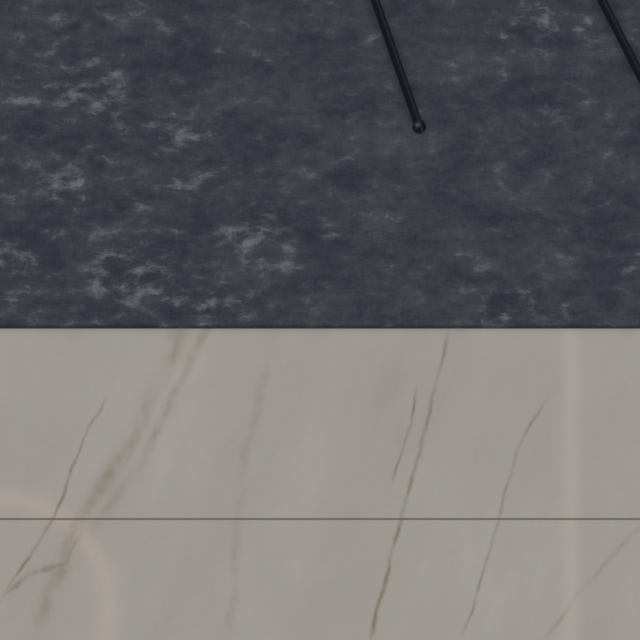
A Shadertoy shader for this texture:

```glsl
const float RUG_EDGE = 0.487;
const float GROUT_Y = 0.189;
const float LEG_RADIUS = 0.0068;
const vec3 RUG_DARK = vec3(0.195, 0.208, 0.243);
const vec3 RUG_MID = vec3(0.290, 0.302, 0.318);
const vec3 RUG_WORN = vec3(0.45, 0.46, 0.47);
const vec3 STONE_DARK = vec3(0.592, 0.573, 0.550);
const vec3 STONE_LIGHT = vec3(0.636, 0.618, 0.595);
const vec3 VEIN_COLOR = vec3(0.42, 0.38, 0.30);
const vec3 GROUT_COLOR = vec3(0.36, 0.35, 0.31);
const vec3 LEG_COLOR = vec3(0.085, 0.095, 0.115);

// Centre and radius of worn areas in the pile
const int WORN_COUNT = 12;
const vec3 WORN[WORN_COUNT] = vec3[](
    vec3(0.86, 0.82, 0.024), vec3(0.02, 0.59, 0.036), vec3(0.14, 0.85, 0.050),
    vec3(0.28, 0.79, 0.040), vec3(0.29, 0.71, 0.024), vec3(0.83, 0.96, 0.055),
    vec3(0.40, 0.63, 0.060), vec3(0.10, 0.71, 0.030), vec3(0.22, 0.57, 0.070),
    vec3(0.81, 0.51, 0.055), vec3(0.33, 0.52, 0.040), vec3(0.99, 0.58, 0.035));

vec2 hashGradient(vec2 cell) {
    vec3 q = fract(vec3(cell.xyx) * vec3(0.1031, 0.1030, 0.0973));
    q += dot(q, q.yzx + 33.33);
    return fract((q.xx + q.yz) * q.zy) * 2.0 - 1.0;
}

float gradientNoise(vec2 p) {
    vec2 i = floor(p), f = p - i, e = vec2(1.0, 0.0);
    vec2 u = f * f * f * (f * (f * 6.0 - 15.0) + 10.0);
    float low = mix(dot(hashGradient(i), f), dot(hashGradient(i + e), f - e), u.x);
    float high = mix(dot(hashGradient(i + e.yx), f - e.yx), dot(hashGradient(i + 1.0), f - 1.0), u.x);
    return mix(low, high, u.y);
}

float fbm(vec2 p) {
    float sum = 0.0, amp = 0.6;
    for (int i = 0; i < 5; i++) {
        sum += amp * gradientNoise(p);
        p = p * 2.03 + vec2(17.3, 9.1);
        amp *= 0.58;
    }
    return sum;
}

float segment(vec2 p, vec2 a, vec2 b) {
    vec2 d = b - a;
    return length(p - a - d * clamp(dot(p - a, d) / dot(d, d), 0.0, 1.0));
}

// Soft stroke through four descending points, fading at both ends
float vein(vec2 p, vec2 a, vec2 b, vec2 c, vec2 d, float width) {
    float dist = min(segment(p, a, b), min(segment(p, b, c), segment(p, c, d)));
    float ends = smoothstep(0.0, 0.05, a.y + 0.01 - p.y) * smoothstep(0.0, 0.03, p.y - d.y + 0.01);
    return ends * exp(-dist * dist / (width * width));
}

vec3 rug(vec2 p) {
    vec2 w = p + 0.012 * vec2(fbm(p * 18.0), fbm(p * 18.0 + 50.0));
    float cloud = fbm(w * vec2(9.0, 16.0));
    float fine = fbm(w * vec2(30.0, 54.0) + 40.0);
    float weave = gradientNoise(p * vec2(230.0, 75.0)) + gradientNoise(p * vec2(80.0, 250.0));
    vec3 col = mix(RUG_DARK, RUG_MID, clamp(0.40 + cloud * 0.95 + fine * 0.85, 0.0, 1.0));
    float worn = 0.0;
    for (int i = 0; i < WORN_COUNT; i++) {
        vec2 d = (w - WORN[i].xy) / (WORN[i].z * vec2(1.3, 0.75));
        worn = max(worn, exp(-dot(d, d)));
    }
    float leftWear = 0.12 * (1.0 - smoothstep(0.1, 0.55, p.x));
    float patches = smoothstep(0.22, 0.95, worn * 0.36 + leftWear + fine * 1.25 + cloud * 0.4);
    return mix(col, RUG_WORN, 0.72 * patches) + weave * 0.018;
}

vec3 marble(vec2 p) {
    float cloud = fbm(vec2(p.x * 9.0 - p.y * 3.0, p.y * 4.0));
    vec3 col = mix(STONE_DARK, STONE_LIGHT, clamp(0.5 + cloud, 0.0, 1.0));
    col += 0.006 * gradientNoise(p * 150.0);
    vec2 q = p + 0.009 * vec2(fbm(p * 16.0), fbm(p * 16.0 + 30.0));
    float broken = smoothstep(-0.25, 0.35, fbm(p * vec2(26.0, 18.0) + 7.0));

    // Crisp diagonal veins
    float v = 0.62 * vein(q, vec2(0.703, 0.489), vec2(0.670, 0.349), vec2(0.626, 0.186), vec2(0.576, -0.01), 0.0032);
    v = max(v, 0.75 * vein(q, vec2(0.652, 0.400), vec2(0.643, 0.340), vec2(0.628, 0.295), vec2(0.614, 0.250), 0.0025));
    v = max(v, 0.42 * vein(q, vec2(0.859, 0.388), vec2(0.807, 0.297), vec2(0.781, 0.186), vec2(0.722, 0.0), 0.0028));
    v = max(v, 0.60 * vein(q, vec2(0.169, 0.388), vec2(0.117, 0.284), vec2(0.085, 0.193), vec2(0.0, 0.06), 0.0026));
    v = max(v, 0.65 * vein(q, vec2(0.135, 0.180), vec2(0.104, 0.121), vec2(0.050, 0.104), vec2(0.0, 0.065), 0.0045));
    v = max(v, 0.25 * vein(q, vec2(1.010, 0.190), vec2(0.970, 0.145), vec2(0.925, 0.095), vec2(0.850, 0.0), 0.0035));

    // Broad faint bands
    float band = 0.30 * vein(q, vec2(0.293, 0.51), vec2(0.208, 0.310), vec2(0.130, 0.193), vec2(0.060, 0.02), 0.013);
    band = max(band, 0.22 * vein(q, vec2(0.335, 0.51), vec2(0.260, 0.360), vec2(0.215, 0.270), vec2(0.135, 0.16), 0.008));
    band = max(band, 0.15 * vein(q, vec2(0.420, 0.430), vec2(0.385, 0.300), vec2(0.370, 0.189), vec2(0.362, 0.0), 0.008));
    col = mix(col, VEIN_COLOR, max(v * mix(0.3, 1.0, broken), band * (0.3 + broken)));

    // Reflected light: upright streak and warm arc
    col += vec3(0.030, 0.028, 0.020) * exp(-pow((p.x - 0.892) / 0.014, 2.0));
    float arc = (length(p - vec2(0.0, 0.050)) - 0.170) / 0.018;
    return col + vec3(0.042, 0.024, 0.012) * exp(-arc * arc);
}

void drawLeg(inout vec3 col, vec2 p, vec2 top, vec2 tip, float aa) {
    vec2 dir = normalize(tip - top);
    float dist = segment(p, top, tip);
    col *= 1.0 - 0.15 * exp(-pow(max(dist - LEG_RADIUS, 0.0) / 0.008, 2.0));
    float shine = exp(-pow((dot(p - top, vec2(-dir.y, dir.x)) - 0.0025) / 0.002, 2.0));
    vec3 metal = LEG_COLOR + 0.06 * shine;
    metal += 0.2 * exp(-pow(length(p - tip - vec2(-0.003, 0.003)) / 0.004, 2.0));
    float shape = min(dist - LEG_RADIUS, length(p - tip) - 0.0105);
    col = mix(col, metal, 1.0 - smoothstep(-aa, aa, shape));
}

void mainImage(out vec4 fragColor, in vec2 fragCoord) {
    vec2 p = fragCoord / iResolution.xy;
    float aa = max(1.0 / iResolution.y, 0.0018);
    // Stone floor with its joint
    vec3 col = marble(p);
    col = mix(col, GROUT_COLOR, 0.85 * exp(-pow((p.y - GROUT_Y) / 0.0016, 2.0)));
    col *= 1.0 - 0.15 * exp(-max(RUG_EDGE - p.y, 0.0) / 0.004);
    // Rug with dark hem and metal legs
    vec3 pile = rug(p) * (1.0 - 0.35 * exp(-pow((p.y - RUG_EDGE) / 0.004, 2.0)));
    drawLeg(pile, p, vec2(0.579, 1.02), vec2(0.655, 0.802), aa);
    drawLeg(pile, p, vec2(0.930, 1.02), vec2(1.045, 0.795), aa);
    fragColor = vec4(clamp(mix(col, pile, smoothstep(-aa, aa, p.y - RUG_EDGE)), 0.0, 1.0), 1.0);
}
```
